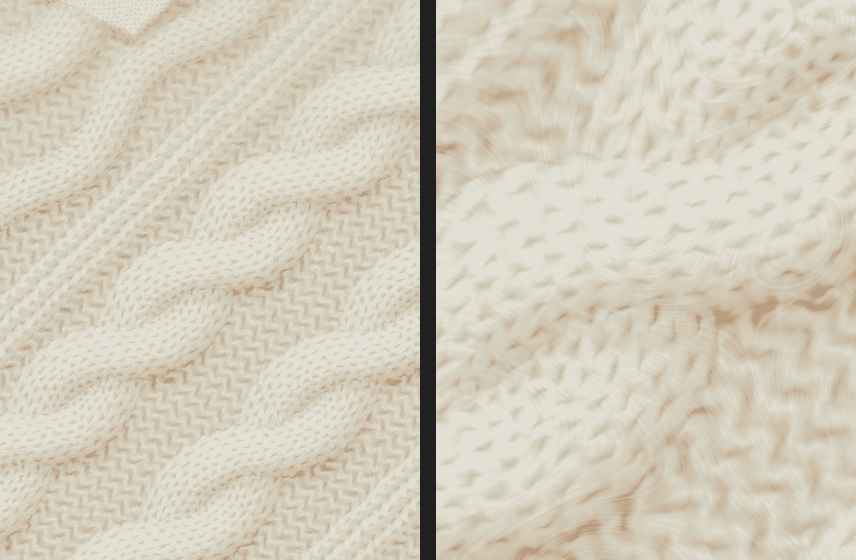
Left: the whole. Right: its middle third, enlarged.
A Shadertoy shader for this texture:

```glsl
// Cream mohair cable knit: diagonal twisted ropes, ribs and purl ground with fuzzy fibres.

const float PI = 3.14159;
const vec2 ALONG = vec2(0.72, 0.69);    // direction of the cables
const vec2 ACROSS = vec2(0.69, -0.72);
const vec2 LIGHT = vec2(-0.42, 0.91);
const float YARN_RELIEF = 0.005;

vec2 hash2(vec2 p) {
    p = vec2(dot(p, vec2(127.1, 311.7)), dot(p, vec2(269.5, 183.3)));
    return fract(sin(p) * 43758.5);
}

float cornerGradient(vec2 cell, vec2 offset) {
    return dot(hash2(cell + offset) * 2.0 - 1.0, -offset);
}

float gradientNoise(vec2 p) {
    vec2 i = floor(p), f = fract(p), w = f * f * (3.0 - 2.0 * f);
    float n[4];
    for (int k = 0; k < 4; k++) {
        vec2 o = vec2(k & 1, k >> 1);
        n[k] = dot(hash2(i + o) * 2.0 - 1.0, f - o);
    }
    return mix(mix(n[0], n[1], w.x), mix(n[2], n[3], w.x), w.y);
}

mat2 rotation(float a) {
    return mat2(cos(a), sin(a), -sin(a), cos(a));
}

// V-shaped stitches; x runs across the wales, y along them
float knitStitch(vec2 p, vec2 size) {
    p /= size;
    float f = abs(fract(p.x) - 0.5) * 2.0;
    float row = 0.5 + 0.5 * cos(2.0 * PI * (p.y - 0.6 * f));
    return 1.0 - (1.0 - 0.9 * sin(PI * f)) * (1.0 - row);
}

// Wavy loops with open holes
float purlStitch(vec2 p, vec2 size) {
    p /= size;
    float loops = 0.5 + 0.5 * cos(2.0 * PI * (p.y + 0.24 * sin(2.0 * PI * p.x)));
    float gaps = 0.5 + 0.5 * cos(2.0 * PI * (p.x + 0.5 * floor(p.y)));
    return 1.0 - (1.0 - loops) * (0.45 + 0.55 * gaps);
}

// Surfaces hold x = body height, y = stitch relief
vec2 overlay(vec2 base, float body, float stitch) {
    float cover = smoothstep(-0.003, 0.004, body - base.x);
    return vec2(max(base.x, body), mix(base.y, stitch, cover));
}

// One sinuous cord; lift raises it where it crosses outward
vec2 addStrand(vec2 base, vec2 q, float sway, float radius, float phase, float spacing, float lift) {
    float slope = sway * PI / spacing * cos(phase);
    float x = (q.x - sway * sin(phase)) / sqrt(1.0 + slope * slope);
    float body = radius * (1.0 - x * x / (radius * radius)) * (0.8 + lift * cos(phase));
    return overlay(base, body, knitStitch(vec2(x, q.y + slope * x), vec2(0.026, 0.021)));
}

vec2 addRope(vec2 base, vec2 q, float spacing, float offset) {
    for (int i = 0; i < 2; i++) {
        float phase = PI * ((q.y + offset) / spacing + float(i));
        base = addStrand(base, q, 0.049, 0.056, phase, spacing, 0.35);
    }
    return base;
}

vec2 addRib(vec2 base, vec2 q, float halfWidth) {
    float wale = halfWidth * 2.0 / 3.0;
    float lobes = 0.72 + 0.28 * cos(2.0 * PI * q.x / wale);
    float body = 0.03 * (1.0 - pow(q.x / halfWidth, 4.0)) * lobes;
    return overlay(base, body, knitStitch(q + vec2(wale * 0.5, 0.0), vec2(wale, 0.023)));
}

vec2 fabric(vec2 p) {
    vec2 q = vec2(dot(p, ACROSS), dot(p, ALONG));
    vec2 s = vec2(0.004, purlStitch(q, vec2(0.031, 0.024)));
    s = addStrand(s, q - vec2(0.10, 0.0), 0.03, 0.062, PI * (q.y / 0.2 + 0.4), 0.2, 0.1);
    s = addStrand(s, q - vec2(0.284, 0.0), 0.026, 0.047, PI * ((q.y + 0.085) / 0.192 + 0.5), 0.192, 0.0);
    s = addRib(s, q - vec2(0.427, 0.0), 0.048);
    s = addRope(s, q - vec2(0.602, 0.0), 0.224, 0.055);
    s = addRope(s, q - vec2(0.901, 0.0), 0.245, 0.221);
    s = addRib(s, q - vec2(1.135, 0.0), 0.05);
    // finely knitted cuff corner
    float cuff = min(0.9 * (p.y + 0.47 * (p.x - 0.08)), 0.75 * (p.y - 0.88 * (p.x - 0.325)));
    return overlay(s, 0.055 * smoothstep(0.0, 0.016, cuff), knitStitch(q.yx, vec2(0.013, 0.011)));
}

float relief(vec2 p) {
    vec2 s = fabric(p);
    return s.x + YARN_RELIEF * s.y;
}

// Sparse stray hairs, one short curved line per cell
float hairs(vec2 p, float cellSize, float seed) {
    p = p / cellSize + seed * 7.3;
    vec2 rnd = hash2(floor(p) + seed);
    vec2 d = rotation(rnd.x * 2.0 * PI) * (fract(p) - 0.5);
    d.y += (rnd.y - 0.5) * 2.0 * d.x * d.x;
    return smoothstep(0.035, 0.0, abs(d.y)) * smoothstep(0.42, 0.2, abs(d.x)) * rnd.y;
}

vec3 woolColor(float t) {
    vec3 c = mix(vec3(0.72, 0.61, 0.49), vec3(0.80, 0.74, 0.65), smoothstep(0.0, 0.35, t));
    c = mix(c, vec3(0.83, 0.81, 0.74), smoothstep(0.3, 0.68, t));
    return mix(c, vec3(0.885, 0.875, 0.83), smoothstep(0.62, 1.0, t));
}

void mainImage(out vec4 fragColor, in vec2 fragCoord) {
    vec2 uv = fragCoord / iResolution.y - vec2(0.0, 1.0);
    // uneven tension and fuzzy outlines
    vec2 p = uv + 0.008 * vec2(gradientNoise(uv * 24.0), gradientNoise(uv * 24.0 + 40.0));
    p += 0.005 * vec2(gradientNoise(uv * 110.0), gradientNoise(uv * 110.0 + 70.0));

    vec2 s = fabric(p);
    float h = s.x + YARN_RELIEF * s.y;
    float facing = (h - relief(p + LIGHT * 0.003)) / 0.003;
    float lit = facing / (1.0 + abs(facing));
    float shadow = clamp((relief(p + LIGHT * 0.03) - h) / 0.04, 0.0, 1.0);

    // soft focus toward the top
    float detail = mix(1.0, 0.6, smoothstep(-0.45, 0.0, uv.y));
    vec2 strokes = rotation(0.6 + 1.5 * gradientNoise(uv * 6.0)) * uv;
    float fuzz = gradientNoise(strokes * vec2(70.0, 230.0)) + 0.6 * gradientNoise(uv * 190.0);
    float tone = 0.69 + 0.2 * lit * detail - 0.3 * shadow + 0.42 * (s.y - 0.65) * detail;
    tone += 4.0 * (min(h, 0.06) - 0.022) + 0.24 * fuzz * detail;
    for (int i = 0; i < 3; i++)
        tone += 0.12 * detail * hairs(uv, 0.045 + 0.012 * float(i), float(i + 1));
    fragColor = vec4(woolColor(tone), 1.0);
}
```
